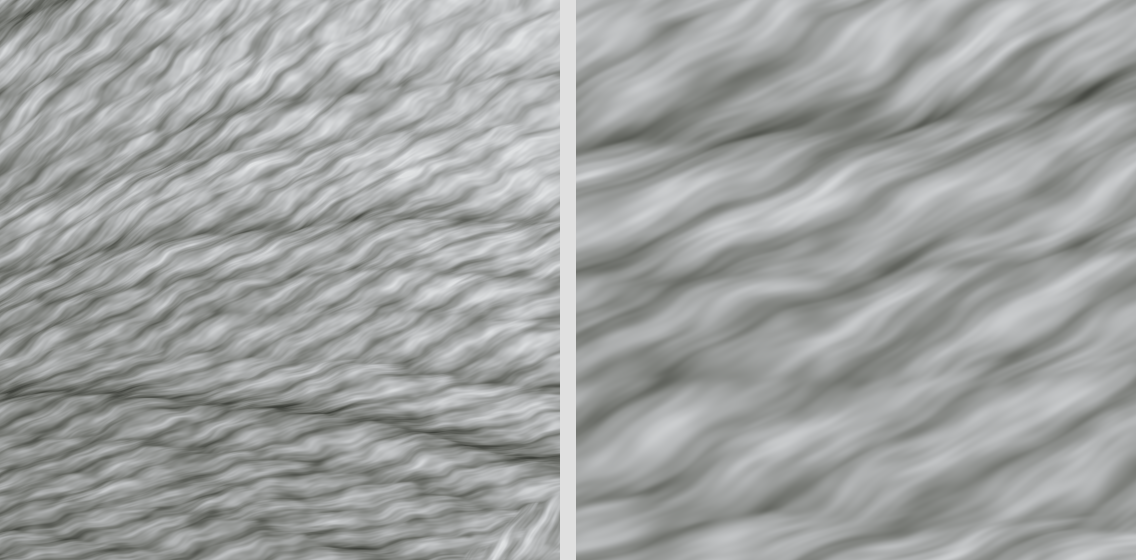
Left, the full canvas; right, a detail of the centre.
This texture is drawn by a Shadertoy shader. Its source:

```glsl
// Soft grey wool: a fan of overlapping two-ply yarn strands seen up close.
// Each strand is a curved band with a height profile and slanted plies; the
// highest strand wins through a soft maximum, and height drives the tone.

const int   STRANDS       = 21;     // the last one crosses the lower right corner
const float FIRST_CENTRE  = -0.24;
const float SPACING       = 0.079;
const float HALF_WIDTH    = 0.050;
const float SLOPE_BASE    = -0.23;  // slope of the fan at the bottom
const float SLOPE_GAIN    = 0.47;   // how fast the fan opens upward
const float SAG           = 0.15;   // strands bend down to both sides
const float PLY_PITCH     = 0.098;  // distance between plies along a strand
const float PLY_SLANT     = 0.90;
const float OVERLAP_SHARP = 11.0;
const float TONE_BASE     = 0.265;
const float TONE_BODY     = 0.24;
const float TONE_PLY      = 0.23;
const float TONE_FIBRE    = 0.17;
const float TONE_BLOTCH   = 0.10;
const float TONE_LIGHT    = 0.13;
const vec3  TINT_DARK     = vec3(0.000, 0.010, -0.012);
const vec3  TINT_LIGHT    = vec3(-0.006, 0.002, 0.008);
const float PI            = 3.14159265;

float hash(float n) {
    n = fract(n * 0.1031);
    n *= n + 33.33;
    return fract(n * (n + n));
}

vec2 gradientAt(vec2 cell) {
    vec3 q = fract(cell.xyx * vec3(0.1031, 0.1030, 0.0973));
    q += dot(q, q.yzx + 33.33);
    float angle = 2.0 * PI * fract((q.x + q.y) * q.z);
    return vec2(cos(angle), sin(angle));
}

// Gradient noise, roughly -0.7 to 0.7
float noise(vec2 p) {
    vec2 i = floor(p), f = p - i;
    vec2 s = f * f * f * (f * (f * 6.0 - 15.0) + 10.0);
    vec2 e = vec2(0.0, 1.0);
    float low  = mix(dot(gradientAt(i), f),
                     dot(gradientAt(i + e.yx), f - e.yx), s.x);
    float high = mix(dot(gradientAt(i + e.xy), f - e.xy),
                     dot(gradientAt(i + e.yy), f - e.yy), s.x);
    return mix(low, high, s.y);
}

// Height (x) and tone (y) of one strand at p
vec2 strand(vec2 p, float id, bool crossing) {
    float x = p.x - 0.5;
    float centre = FIRST_CENTRE + SPACING * (id + 0.5 * (hash(id + 3.7) - 0.5));
    float slope = SLOPE_BASE + SLOPE_GAIN * centre + 0.10 * (hash(id + 51.3) - 0.5);
    if (crossing) { centre = -0.29; slope = 0.78; }

    // Local coordinates: along the strand, and across it from -1 to 1
    vec2 dir = normalize(vec2(1.0, slope));
    float off = (p.y - centre - slope * x + SAG * x * x) * dir.x;
    float width = HALF_WIDTH * (1.0 + 0.22 * x) * (0.88 + 0.3 * hash(id + 17.1));
    float across = off / width;
    if (abs(across) > 2.0) return vec2(-2.0, TONE_BASE);
    float along = dot(vec2(x, p.y), dir) + 0.02 * noise(vec2(p.x * 7.0, id * 5.3));

    // Plies wind around the strand and flatten toward its edges
    float slant = PLY_SLANT * (0.8 + 0.45 * hash(id + 29.9));
    float bend = clamp(across, -1.3, 1.3);
    float phase = along / PLY_PITCH - slant * (bend + 0.2 * bend * bend * bend)
                + 9.0 * hash(id + 8.2);
    phase += 0.22 * noise(vec2(along * 16.0, across * 1.5 + id * 7.1));
    float wave = sin(PI * phase);
    float ply = pow(wave * wave + 0.004, 0.36);

    // Fibres run along the ply
    float fibre = noise(vec2(phase * 3.6, along * 17.0 + id * 3.3))
                + 0.5 * noise(vec2(phase * 8.0 + 4.0, along * 34.0 + id * 6.1));

    float body = 1.0 - 0.75 * across * across;
    float depth = crossing ? 1.0 : hash(id + 71.9);
    float height = body + 0.45 * ply + 0.40 * depth;
    float tone = TONE_BASE + TONE_BODY * max(body, 0.0) + TONE_PLY * ply
               + TONE_FIBRE * fibre + 0.045 * bend + 0.05 * (depth - 0.5);
    return vec2(height, tone);
}

void mainImage(out vec4 fragColor, in vec2 fragCoord) {
    vec2 uv = fragCoord / iResolution.xy;
    vec2 p = uv + 0.014 * vec2(noise(uv * 5.0), noise(uv * 5.0 + 31.0));

    // Soft maximum over all strands
    float total = 0.0, tone = 0.0;
    for (int i = 0; i < STRANDS; i++) {
        vec2 s = strand(p, float(i), i == STRANDS - 1);
        float weight = exp(OVERLAP_SHARP * (s.x - 1.0));
        total += weight;
        tone += weight * s.y;
    }
    tone /= total;

    // Light falls from the upper right and washes out the contrast there
    float light = uv.x + uv.y - 1.0;
    float haze = smoothstep(0.2, 1.0, light);
    tone = mix(tone, 0.66, 0.35 * haze) + TONE_LIGHT * light;
    tone += TONE_BLOTCH * noise(uv * vec2(7.0, 12.0) + 3.0);
    tone += 0.035 * noise(uv * vec2(45.0, 65.0));
    tone = clamp(tone, 0.24, 0.88);

    vec3 wool = tone + mix(TINT_DARK, TINT_LIGHT, smoothstep(0.35, 0.8, tone));
    fragColor = vec4(wool, 1.0);
}
```
